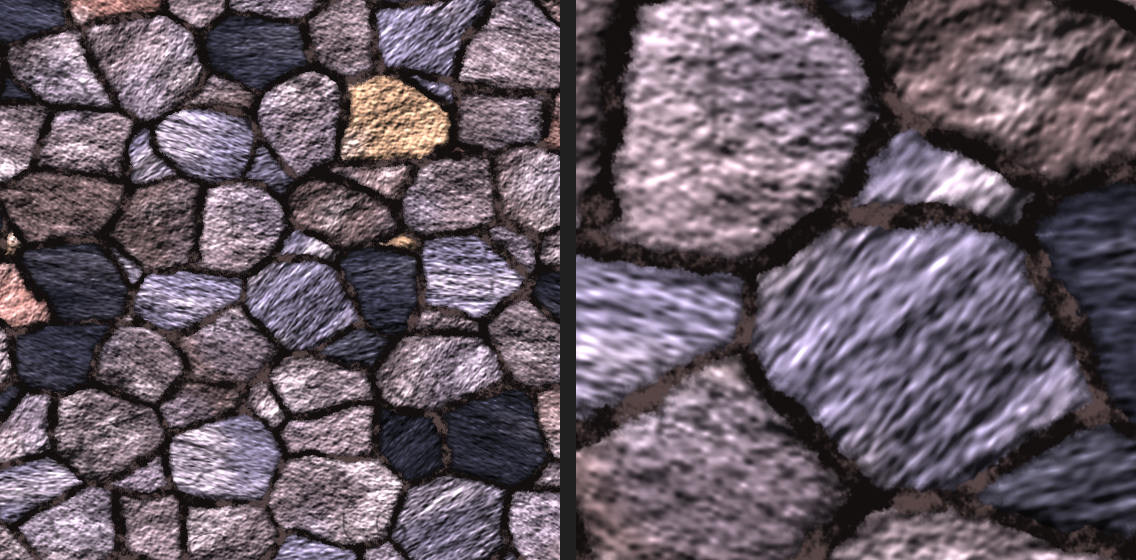
Left, the full canvas; right, a detail of the centre.
Write a three.js fragment shader that draws this texture.

```glsl
varying vec2 vUv;

const vec2 STONES = vec2(5.6, 7.2);
const vec2 LIGHT = vec2(-0.4, 0.9);
const float CORNER = 75.0;
const vec3 MAUVE = vec3(0.57, 0.49, 0.53);
const vec3 TAUPE = vec3(0.50, 0.41, 0.42);
const vec3 LAVENDER = vec3(0.53, 0.49, 0.60);
const vec3 NAVY = vec3(0.19, 0.19, 0.25);
const vec3 OCHRE = vec3(0.80, 0.63, 0.52);
const vec3 ROSE = vec3(0.68, 0.49, 0.47);
const vec3 PALE = vec3(0.90, 0.81, 0.86);
const vec3 GAP = vec3(0.08, 0.06, 0.06);
const vec3 EARTH = vec3(0.34, 0.27, 0.27);

float hash(vec2 p) {
  return fract(sin(dot(p, vec2(127.1, 311.7))) * 43758.55);
}

vec2 hash2(vec2 p) {
  return vec2(hash(p), hash(p + 37.3));
}

float noise(vec2 p) {
  vec2 i = floor(p), f = fract(p);
  f = f * f * (3.0 - 2.0 * f);
  return mix(mix(hash(i), hash(i + vec2(1, 0)), f.x),
             mix(hash(i + vec2(0, 1)), hash(i + vec2(1, 1)), f.x), f.y);
}

float fbm(vec2 p) {
  float sum = 0.0, amp = 0.33;
  for (int i = 0; i < 5; i++) {
    sum += amp * noise(p);
    p = mat2(0.96, 0.28, -0.28, 0.96) * p * 2.1 + 7.7;
    amp *= 0.75;
  }
  return sum;
}

// Centre and weight of a large stone (kind 0) or a small filler (kind 1)
vec3 site(vec2 cell, float kind) {
  vec2 h = hash2(cell + kind * 61.7);
  float size = hash(cell + 13.1 + kind * 5.3);
  vec2 base = cell + vec2(0.5 * mod(cell.y, 2.0), 0.0);
  vec3 large = vec3(base + 0.5 + (h - 0.5) * 0.72, 0.26 * size);
  vec3 filler = vec3(base + (h - 0.5) * 0.5, mix(-0.30, 0.0, size));
  return mix(large, filler, kind);
}

vec3 siteAt(vec2 home, float n) {
  float m = mod(n, 25.0);
  return site(home + vec2(mod(m, 5.0), floor(m / 5.0)) - 2.0, floor(n / 25.0));
}

// Weighted cells: xy is the direction to the rim, z its distance, w the stone id
vec4 stoneCell(vec2 q) {
  vec2 home = floor(q);
  vec3 own = vec3(0.0);
  float best = 100.0;
  for (int n = 0; n < 50; n++) {
    vec3 s = siteAt(home, float(n));
    float d = dot(q - s.xy, q - s.xy) - s.z;
    if (d < best) { best = d; own = s; }
  }
  float sum = 1e-20;
  vec2 rim = vec2(0.0);
  for (int n = 0; n < 50; n++) {
    vec3 s = siteAt(home, float(n));
    vec2 apart = s.xy - own.xy;
    float span = length(apart);
    if (span > 0.001) {
      float d = dot(q - s.xy, q - s.xy) - s.z;
      float w = exp(-CORNER * (d - best) / (2.0 * span));
      sum += w;
      rim += w * apart / span;
    }
  }
  return vec4(rim / sum, -log(sum) / CORNER, hash(own.xy));
}

vec3 stoneColour(float pick) {
  vec3 c = mix(MAUVE, TAUPE, step(0.36, pick));
  c = mix(c, LAVENDER, step(0.56, pick));
  c = mix(c, NAVY, step(0.77, pick));
  c = mix(c, OCHRE, step(0.88, pick));
  return mix(c, ROSE, step(0.93, pick));
}

// Stretched rock grain, turned to the bedding angle of the stone
vec2 bedding(vec2 p, float angle, vec2 stretch) {
  float c = cos(angle), s = sin(angle);
  return mat2(c, -s, s, c) * p * stretch;
}

void main() {
  vec2 p = vUv;
  // Irregular, chipped outlines
  vec2 bend = vec2(noise(p * 11.0), noise(p * 11.0 + 40.0)) - 0.5;
  vec2 chip = vec2(fbm(p * 34.0), fbm(p * 34.0 + 90.0)) - 0.5;
  vec4 cell = stoneCell(p * STONES + bend * 0.17 + chip * 0.13 + 20.0);
  float id = cell.w, edge = cell.z;
  float pick = fract(id * 17.31);
  float slate = step(0.56, pick) * step(pick, 0.88);
  float dark = step(0.77, pick) * step(pick, 0.88);

  // Surface relief with fine grain
  float angle = (fract(id * 29.7) - 0.35) * 1.3;
  vec2 stretch = mix(vec2(11.0, 17.0), vec2(6.0, 20.0), slate);
  vec2 seed = vec2(id * 91.0, id * 57.0);
  float height = fbm(bedding(p, angle, stretch) + seed);
  float slope = height - fbm(bedding(p + LIGHT * 0.004, angle, stretch) + seed);
  float blotch = noise(bedding(p, angle, vec2(10.0, 17.0)) + seed + 30.0);
  float ledge = abs(noise(bedding(p, angle, stretch * 1.4) + seed + 8.0) - 0.5);
  float grain = noise(bedding(p, angle, vec2(150.0, 210.0)) + seed) - 0.5;

  // Stone colour, pale patches and cool stains
  vec3 colour = stoneColour(pick) * mix(0.78, 1.15, fract(id * 53.9));
  float patches = smoothstep(0.45, 0.80, blotch * 0.55 + height * 0.5);
  colour = mix(colour, PALE, patches * mix(0.62, 0.15, dark));
  float stain = smoothstep(0.45, 0.75, noise(p * 9.0 + seed));
  colour = mix(colour, LAVENDER, 0.4 * stain * (1.0 - dark) * step(pick, 0.88));

  // Grain, ledges and lit rims
  float rimLight = dot(cell.xy, LIGHT) * (1.0 - smoothstep(0.02, 0.18, edge));
  float shade = 0.96 + 4.0 * slope + 1.3 * (height - 0.5) + 0.5 * grain + 0.22 * rimLight;
  shade *= 1.0 - 0.4 * (1.0 - smoothstep(0.0, 0.06, ledge)) * smoothstep(0.4, 0.7, blotch);
  colour *= max(shade, 0.2);
  colour += vec3(0.30, 0.28, 0.32) * smoothstep(0.08, 0.28, slope + 0.08 * grain);

  // Narrow shadowed joints
  float joint = 0.010 + 0.038 * noise(p * 19.0 + 5.0);
  float cover = smoothstep(joint, joint + 0.020, edge);
  colour *= mix(0.45, 1.0, smoothstep(joint, joint + 0.07, edge));
  vec3 soil = mix(GAP, EARTH, smoothstep(0.48, 0.70, fbm(p * 30.0 + 60.0)));
  gl_FragColor = vec4(clamp(mix(soil, colour, cover), 0.0, 1.0), 1.0);
}
```
